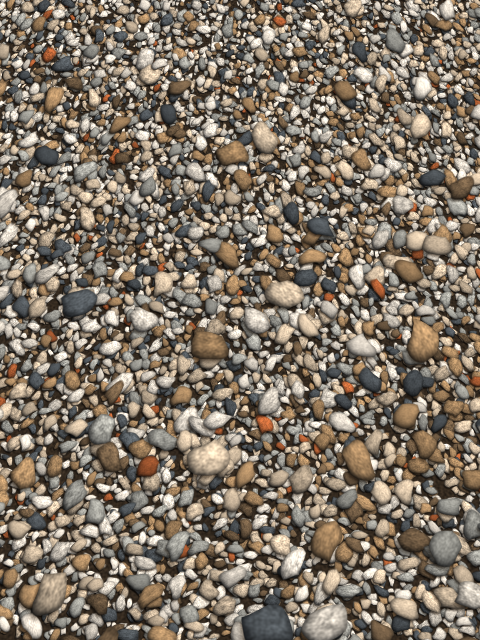
Write a Shadertoy shader that draws this texture.

```glsl
// Sunlit river gravel that recedes gently towards the top of the frame.
// Jittered grids of rounded, faceted pebbles are painted from fine to coarse;
// every pebble casts a soft shadow on what lies below and is lit as a dome.

const int   LAYERS       = 5;
const float FINEST_CELL  = 0.021;  // grid step of the smallest grains, in canvas widths
const float CELL_GROWTH  = 1.40;   // step ratio between layers
const float RECESSION    = 0.34;   // shrinking of the pebbles per canvas width of height
const float SHADOW_REACH = 0.34;   // shadow offset, in pebble radii
const float SHADOW_DEPTH = 0.72;
const float SPECKLE      = 0.20;
const vec3  LIGHT_DIR    = vec3(0.33, 0.54, 0.77);
const vec3  SUN          = vec3(0.86, 0.83, 0.78);
const vec3  SKY          = vec3(0.34, 0.34, 0.345);
const vec3  SHADOW_TINT  = vec3(0.23, 0.19, 0.15);
const vec3  SOIL         = vec3(0.25, 0.20, 0.15);

const vec3 WHITE = vec3(0.95, 0.93, 0.90);
const vec3 CREAM = vec3(0.87, 0.80, 0.71);
const vec3 GREY  = vec3(0.67, 0.68, 0.67);
const vec3 TAN   = vec3(0.71, 0.58, 0.43);
const vec3 SLATE = vec3(0.33, 0.36, 0.39);
const vec3 BROWN = vec3(0.47, 0.39, 0.30);
const vec3 RUST  = vec3(0.72, 0.40, 0.23);

vec3 hash3(vec2 p) {
    vec3 q = fract(p.xyx * vec3(0.1031, 0.1030, 0.0973));
    q += dot(q, q.yxz + 33.33);
    return fract((q.xxy + q.yzz) * q.zyx);
}

float gradientAt(vec2 cell, vec2 offset) {
    return dot(hash3(cell).xy * 2.0 - 1.0, offset);
}

float gradientNoise(vec2 p) {
    vec2 i = floor(p), f = p - i;
    vec2 u = f * f * f * (f * (f * 6.0 - 15.0) + 10.0);
    vec2 e = vec2(1.0, 0.0);
    return mix(mix(gradientAt(i, f), gradientAt(i + e, f - e), u.x),
               mix(gradientAt(i + e.yx, f - e.yx), gradientAt(i + 1.0, f - 1.0), u.x), u.y);
}

// Stone colour by its share of the heap
vec3 stoneColour(float pick, float shade) {
    vec3 c = pick < 0.29 ? WHITE : pick < 0.54 ? CREAM : pick < 0.72 ? GREY
           : pick < 0.84 ? TAN : pick < 0.925 ? SLATE : pick < 0.98 ? BROWN : RUST;
    return c * mix(0.80, 1.06, shade);
}

// Pebble outline: 1 on the rim, smaller inside
float pebbleShape(vec2 v, vec3 seed) {
    v += 0.13 * sin(v.yx * 2.4 + seed.xy * 6.283);
    vec2 a = abs(v);
    float d = pow(pow(a.x, 2.4) + pow(a.y, 2.4), 1.0 / 2.4);
    for (int k = 0; k < 2; k++) {
        float angle = 6.283 * seed.z + float(k) * (1.4 + 1.6 * seed.x);
        d = max(d, dot(v, vec2(cos(angle), sin(angle))) * (1.12 + 0.2 * seed.y));
    }
    return d;
}

// Sunlight on a domed, slightly rough stone
vec3 shadeStone(vec2 v, vec2 slope, float d, vec3 seed, vec3 look) {
    vec2 q = v + seed.xy * 60.0;
    float mottle = gradientNoise(q * 2.3) + 0.8 * gradientNoise(q * 6.1);
    vec3 normal = normalize(vec3(slope * (0.28 + 0.75 * d * d * d), 0.85));
    float sun = max(dot(normal, normalize(LIGHT_DIR)), 0.0);
    float rim = 1.0 - 0.38 * pow(min(d, 1.0), 5.0);
    vec3 albedo = stoneColour(look.x, look.y) * (1.0 + SPECKLE * (0.5 + 1.6 * look.z) * mottle);
    return albedo * (SKY + SUN * sun) * rim;
}

// Paints one grid of pebbles over the colour below, far rows first
vec3 paintLayer(vec3 colour, vec2 p, float cellSize, float share, float pixel, float salt) {
    vec2 g = p / cellSize, home = floor(g);
    for (int k = 0; k < 9; k++) {
        vec2 cell = home + vec2(float(k % 3) - 1.0, 1.0 - float(k / 3));
        vec2 id = cell + salt * 37.0;
        vec3 seed = hash3(id), look = hash3(id + 211.7), form = hash3(id + 503.3);
        float patchiness = 1.0 + 0.6 * gradientNoise(cell * 0.23 + salt);
        if (form.z > share * patchiness) continue;

        vec2 offset = g - cell - 0.5 - (seed.xy - 0.5) * 0.8;
        if (dot(offset, offset) > 1.2) continue;
        float angle = (form.x - 0.5) * 3.1416;
        mat2 turn = mat2(cos(angle), sin(angle), -sin(angle), cos(angle));
        float radius = mix(0.40, 0.62, look.z);
        vec2 axes = radius * vec2(1.08, mix(0.58, 0.95, form.y));
        vec2 v = (offset * turn) / axes;
        vec2 vShadow = ((offset + LIGHT_DIR.xy * SHADOW_REACH * radius) * turn) / axes;

        float shadow = 1.0 - smoothstep(0.72, 1.18, pebbleShape(vShadow, seed));
        colour *= mix(vec3(1.0), SHADOW_TINT, shadow * SHADOW_DEPTH);
        float d = pebbleShape(v, seed);
        float blur = 0.8 * pixel / (cellSize * axes.y);
        float cover = 1.0 - smoothstep(1.0 - blur, 1.0 + blur, d);
        if (cover > 0.0) colour = mix(colour, shadeStone(v, turn * v, d, seed, look), cover);
    }
    return colour;
}

void mainImage(out vec4 fragColor, in vec2 fragCoord) {
    // Receding ground plane
    vec2 uv = fragCoord / iResolution.x;
    float scale = max(1.0 - RECESSION * uv.y, 0.3);
    vec2 ground = vec2((uv.x - 0.5) / scale, -log(scale) / RECESSION) + 3.0;
    float pixel = 1.0 / (iResolution.x * scale);

    // Soil, then pebbles from fine to coarse
    vec3 colour = SOIL * (0.8 + 0.5 * gradientNoise(ground * 150.0));
    float cellSize = FINEST_CELL, share = 1.0;
    for (int i = 0; i < LAYERS; i++) {
        colour = paintLayer(colour, ground, cellSize, share, pixel, float(i) + 1.0);
        cellSize *= CELL_GROWTH;
        share *= i < 1 ? 0.85 : 0.47;
    }
    fragColor = vec4(clamp(colour, 0.0, 1.0), 1.0);
}
```
